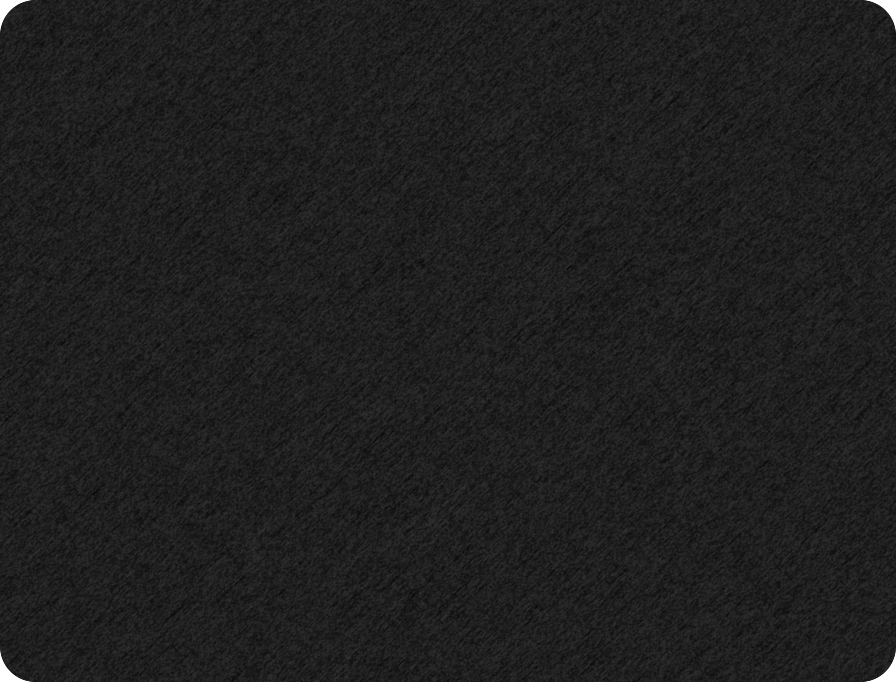
A WebGL 2 fragment shader for this texture:

```glsl
#version 300 es
precision highp float;
// Dark charcoal panel with rounded corners, fine grain and slanted scratches.

uniform vec2 u_resolution;
out vec4 fragColor;

const float SLANT = 0.75;
const float CORNER_RADIUS = 0.052;
const float BASE_SHADE = 0.121;
const vec3 OUTSIDE = vec3(1.0);

float hash(vec2 cell, float seed) {
    vec3 q = fract(vec3(cell.xyx + seed * 17.3) * vec3(0.1031, 0.1030, 0.0973));
    q += dot(q, q.yzx + 33.33);
    return fract((q.x + q.y) * q.z);
}

// Smoothly interpolated cell values, 0 to 1
float valueNoise(vec2 p, float seed) {
    vec2 cell = floor(p);
    vec2 f = fract(p);
    f = f * f * (3.0 - 2.0 * f);
    float low = mix(hash(cell, seed), hash(cell + vec2(1, 0), seed), f.x);
    float high = mix(hash(cell + vec2(0, 1), seed), hash(cell + vec2(1, 1), seed), f.x);
    return mix(low, high, f.y);
}

vec2 rotate(vec2 p, float angle) {
    float c = cos(angle);
    float s = sin(angle);
    return vec2(c * p.x + s * p.y, c * p.y - s * p.x);
}

// One tapered dash per cell, searched among the neighbours
float scratches(vec2 p, vec2 cellSize, float halfWidth, float density, float seed) {
    vec2 home = floor(p / cellSize);
    float total = 0.0;
    for (int j = -1; j <= 1; j++) {
        for (int i = -1; i <= 1; i++) {
            vec2 cell = home + vec2(i, j);
            vec2 jitter = vec2(hash(cell, seed), hash(cell, seed + 1.0));
            vec2 d = abs(p - (cell + jitter) * cellSize);
            float halfLength = cellSize.x * mix(0.18, 0.48, hash(cell, seed + 2.0));
            float present = step(hash(cell, seed + 3.0), density);
            float strength = mix(0.4, 1.0, hash(cell, seed + 4.0));
            float taper = 1.0 - smoothstep(0.5 * halfLength, halfLength, d.x);
            float body = 1.0 - smoothstep(0.3 * halfWidth, 1.5 * halfWidth, d.y);
            total += present * strength * taper * body;
        }
    }
    return min(total, 1.0);
}

// Faint broad changes of tone from layered sines
float softBands(vec2 p) {
    return sin(p.y * 38.0 + 1.5 * sin(p.x * 9.0)) * 0.6
         + sin(p.y * 71.0 - 2.0 * sin(p.x * 14.0 + 1.0)) * 0.4;
}

float roundedBox(vec2 p, vec2 halfSize, float radius) {
    vec2 q = abs(p) - halfSize + radius;
    return length(max(q, 0.0)) + min(max(q.x, q.y), 0.0) - radius;
}

float panelShade(vec2 p) {
    vec2 slanted = rotate(p, SLANT);

    // Grain, slightly drawn out along the slant
    float grain = valueNoise(slanted * vec2(330.0, 500.0), 1.0) - 0.5;
    float fibre = valueNoise(slanted * vec2(85.0, 420.0), 2.0) - 0.5;
    float shade = BASE_SHADE + 0.092 * grain + 0.050 * fibre;
    shade += 0.0025 * softBands(slanted);

    // Dark grooves and thinner pale threads
    float grooves = scratches(slanted, vec2(0.095, 0.017), 0.0017, 0.65, 3.0);
    float threads = scratches(slanted, vec2(0.060, 0.013), 0.0013, 0.50, 9.0);
    shade += 0.020 * threads - 0.034 * grooves;
    return clamp(shade, 0.045, 0.21);
}

void main() {
    vec2 p = gl_FragCoord.xy / u_resolution.y;
    vec2 halfSize = 0.5 * u_resolution / u_resolution.y;
    float edge = roundedBox(p - halfSize, halfSize, CORNER_RADIUS);
    float pixel = 1.0 / u_resolution.y;
    float outside = smoothstep(-0.5 * pixel, 0.5 * pixel, edge);
    fragColor = vec4(mix(vec3(panelShade(p)), OUTSIDE, outside), 1.0);
}
```
